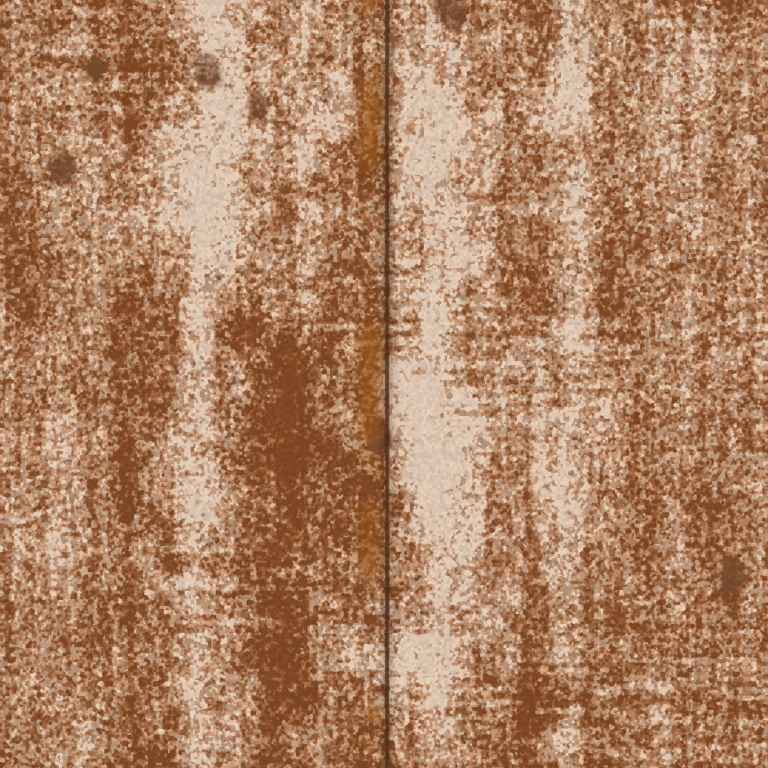
A Shadertoy shader for this texture:

```glsl
// Rusted sheet metal with worn pale paint and a dark vertical seam.
// Blended cellular noise at several scales (patches, streaks, scratches, flecks)
// sums into one wear value, which a colour ramp turns from rust into paint.

const vec3 RUST   = vec3(0.50, 0.28, 0.14);
const vec3 SIENNA = vec3(0.60, 0.385, 0.24);
const vec3 CLAY   = vec3(0.68, 0.49, 0.36);
const vec3 SALMON = vec3(0.78, 0.60, 0.47);
const vec3 PAINT  = vec3(0.86, 0.77, 0.69);
const vec3 TAUPE  = vec3(0.71, 0.58, 0.48);
const vec3 OCHRE  = vec3(0.60, 0.34, 0.09);
const vec3 KNOT   = vec3(0.43, 0.31, 0.23);
const vec3 SEAM   = vec3(0.34, 0.18, 0.09);

const float SEAM_X = 0.504;
const float SEAM_HALF_WIDTH = 0.0024;
const float PATCH_AMOUNT = 0.62;
const float STREAK_AMOUNT = 0.33;
const float SCRATCH_AMOUNT = 0.40;
const float GRAIN_AMOUNT = 0.62;
const int KNOT_COUNT = 7;

// Vertical bands: centre, width, paint (+) or rust (-)
const int BAND_COUNT = 8;
const vec3 BANDS[BAND_COUNT] = vec3[BAND_COUNT](
    vec3(0.09, 0.030,  0.4), vec3(0.17, 0.035, -0.9),
    vec3(0.27, 0.040,  1.2), vec3(0.36, 0.065, -0.9),
    vec3(0.48, 0.030, -0.6), vec3(0.57, 0.045,  1.4),
    vec3(0.67, 0.035, -0.6), vec3(0.74, 0.030,  0.9));

vec3 hash3(vec2 p) {
    vec3 q = fract(vec3(p.xyx) * vec3(0.1031, 0.1030, 0.0973));
    q += dot(q, q.yxz + 33.33);
    return fract((q.xxy + q.yzz) * q.zyx);
}

// Random cell values blended by distance; higher sharpness gives crisper cells.
// Centred on zero with a spread near one.
float cellNoise(vec2 p, float sharpness) {
    vec2 cell = floor(p), local = fract(p);
    float sum = 0.0, total = 0.0;
    for (int y = -1; y <= 1; y++)
    for (int x = -1; x <= 1; x++) {
        vec2 offset = vec2(x, y);
        vec3 h = hash3(cell + offset + 57.0);
        vec2 d = offset + 0.1 + 0.8 * h.xy - local;
        float w = exp(-sharpness * dot(d, d));
        sum += w * h.z;
        total += w;
    }
    return 4.0 * (sum / total - 0.5);
}

float bell(float x, float width) {
    return exp(-x * x / (width * width));
}

float bandWear(vec2 uv) {
    float wear = 0.0;
    for (int i = 0; i < BAND_COUNT; i++) {
        vec3 band = BANDS[i];
        float fade = 0.85 + 0.35 * sin(4.0 * uv.y + 2.4 * float(i));
        wear += band.z * fade * bell(uv.x - band.x, band.y);
    }
    return wear;
}

float knotMask(vec2 uv, float ragged) {
    float mask = 0.0;
    for (int i = 0; i < KNOT_COUNT; i++) {
        vec3 h = hash3(vec2(float(i) * 7.0, 19.0));
        float radius = 0.012 + 0.012 * h.z;
        float d = length((uv - h.xy) * vec2(1.0, 0.8)) + 0.003 * ragged;
        mask = max(mask, 1.0 - smoothstep(0.4 * radius, 1.3 * radius, d));
    }
    return mask;
}

vec3 wearRamp(float t) {
    vec3 col = mix(RUST, SIENNA, smoothstep(0.05, 0.30, t));
    col = mix(col, CLAY, smoothstep(0.28, 0.52, t));
    col = mix(col, SALMON, smoothstep(0.50, 0.78, t));
    return mix(col, PAINT, smoothstep(0.78, 0.96, t));
}

void mainImage(out vec4 fragColor, in vec2 fragCoord) {
    vec2 uv = fragCoord / iResolution.xy;

    // Broad patches, calmer towards both sides
    float middle = smoothstep(0.05, 0.28, uv.x) * (1.0 - smoothstep(0.62, 0.85, uv.x));
    float ragged = cellNoise(uv * vec2(38.0, 34.0), 6.0);
    float patches = 0.65 * cellNoise(uv * vec2(7.0, 5.0), 5.0)
                  + 0.50 * cellNoise(uv * vec2(17.0, 13.0) + 11.0, 5.0)
                  + 0.45 * ragged;

    // Brushed streaks and short horizontal scratches
    float streaks = 0.7 * cellNoise(uv * vec2(62.0, 3.5), 5.0)
                  + 0.7 * cellNoise(uv * vec2(150.0, 9.0) + 5.0, 5.0);
    float scratchArea = smoothstep(0.1, 0.9, cellNoise(uv * vec2(5.0, 7.0) + 31.0, 5.0));
    float scratches = scratchArea * cellNoise(uv * vec2(9.0, 125.0), 6.0);

    // Fine flecks
    float fleck = cellNoise(uv * vec2(150.0, 160.0), 12.0);
    float speck = cellNoise(uv * vec2(270.0, 255.0) + 9.0, 9.0);
    float grain = 0.75 * fleck + 0.65 * speck;

    float wear = bandWear(uv) + PATCH_AMOUNT * mix(0.5, 1.15, middle) * patches
               + STREAK_AMOUNT * streaks + SCRATCH_AMOUNT * scratches
               + GRAIN_AMOUNT * grain;
    float knots = knotMask(uv, ragged);
    wear -= 1.6 * knots;
    float t = 1.0 / (1.0 + exp(-1.7 * wear));

    // Colour, with greyer paint residue in the middle tones
    vec3 col = wearRamp(t);
    float residue = smoothstep(0.45, 0.62, t) * (1.0 - smoothstep(0.76, 0.90, t));
    col = mix(col, TAUPE, residue * smoothstep(-0.1, 0.7, cellNoise(uv * 90.0 + 3.0, 7.0)));
    col = mix(col, KNOT, 0.55 * knots);

    // Ochre stains and the dark seam
    float stain = smoothstep(0.1, 1.0, cellNoise(vec2(3.0, uv.y * 9.0), 5.0) + 0.3 * ragged);
    col = mix(col, OCHRE, 0.65 * stain * bell(uv.x - SEAM_X + 0.022, 0.016));
    float seamDistance = abs(uv.x - SEAM_X);
    col *= 1.0 - 0.22 * bell(seamDistance, 0.008);
    float seam = 1.0 - smoothstep(0.5 * SEAM_HALF_WIDTH, 1.6 * SEAM_HALF_WIDTH, seamDistance);
    col = mix(col, SEAM, 0.85 * seam);

    col *= 1.0 + 0.03 * speck;
    fragColor = vec4(col, 1.0);
}
```
